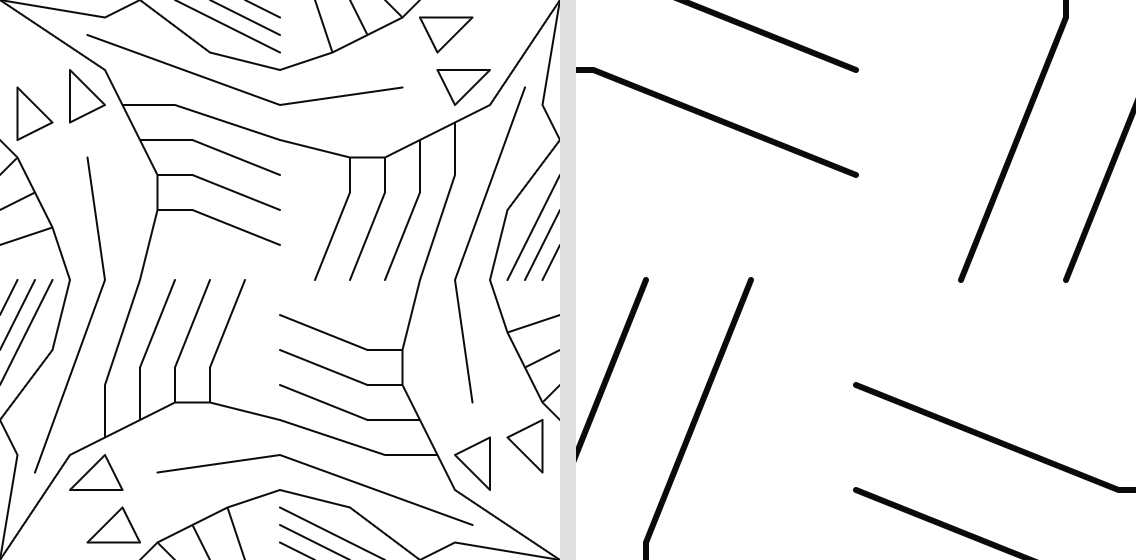
Left: the whole. Right: its middle third, enlarged.
Write a WebGL 1 fragment shader that draws this pattern.

```glsl
precision highp float;
// Angular winged line figure on a 16-unit grid, drawn in black on white.
// One quadrant tile is built from line segments, then turned four times
// about the centre; the nearest stroke distance gives the ink coverage.

uniform vec2 u_resolution;

#define TILE_UNITS 16.0
#define LINE_WIDTH 0.114
#define INK vec3(0.04)
#define PAPER vec3(1.0)

float segment(vec2 p, vec2 a, vec2 b) {
  vec2 pa = p - a, ba = b - a;
  return length(pa - ba * clamp(dot(pa, ba) / dot(ba, ba), 0.0, 1.0));
}

float bentLine(vec2 p, vec2 a, vec2 b, vec2 c) {
  return min(segment(p, a, b), segment(p, b, c));
}

float triangleOutline(vec2 p, vec2 a, vec2 b, vec2 c) {
  return min(bentLine(p, a, b, c), segment(p, c, a));
}

// Long contours: both body edges, the fin edge and the inner creases
float contours(vec2 p) {
  float d = bentLine(p, vec2(0.0, 0.0), vec2(6.0, 1.0), vec2(8.0, 0.0));
  d = min(d, bentLine(p, vec2(8.0, 0.0), vec2(12.0, 3.0), vec2(16.0, 4.0)));
  d = min(d, bentLine(p, vec2(0.0, 0.0), vec2(6.0, 4.0), vec2(9.0, 10.0)));
  d = min(d, bentLine(p, vec2(9.0, 10.0), vec2(9.0, 12.0), vec2(8.0, 16.0)));
  d = min(d, bentLine(p, vec2(0.0, 8.0), vec2(1.0, 9.0), vec2(3.0, 13.0)));
  d = min(d, segment(p, vec2(3.0, 13.0), vec2(4.0, 16.0)));
  d = min(d, segment(p, vec2(5.0, 2.0), vec2(16.0, 6.0)));
  return min(d, segment(p, vec2(5.0, 9.0), vec2(6.0, 16.0)));
}

// Tile coordinates run from the outer corner, x right and y down
float tileDistance(vec2 p) {
  float d = contours(p);

  // Wing ribs with a bend
  for (int i = 0; i < 4; i++) {
    float k = float(i), y = 6.0 + 2.0 * k;
    d = min(d, bentLine(p, vec2(min(7.0 + k, 9.0), y),
                        vec2(min(10.0 + k, 11.0), y), vec2(16.0, y + 2.0)));
  }

  // Straight hatching and short fin rays
  for (int i = 0; i < 3; i++) {
    float k = float(i);
    d = min(d, segment(p, vec2(10.0 + 2.0 * k, 0.0), vec2(16.0, 3.0 - k)));
    d = min(d, segment(p, vec2(0.0, 10.0 + 2.0 * k), vec2(1.0 + k, 9.0 + 2.0 * k)));
  }

  // Pair of triangles
  for (int i = 0; i < 2; i++) {
    vec2 q = p - float(i) * vec2(3.0, -1.0);
    d = min(d, triangleOutline(q, vec2(1.0, 5.0), vec2(3.0, 7.0), vec2(1.0, 8.0)));
  }
  return d;
}

void main() {
  float pixel = 2.0 * TILE_UNITS / min(u_resolution.x, u_resolution.y);
  vec2 p = (gl_FragCoord.xy - 0.5 * u_resolution) * pixel;
  p.y = -p.y;

  // Four quarter turns of the tile; all are tested so caps cross the seams
  float d = 1e3;
  for (int turn = 0; turn < 4; turn++) {
    d = min(d, tileDistance(p + TILE_UNITS));
    p = vec2(-p.y, p.x);
  }

  float coverage = clamp(0.5 + (0.5 * LINE_WIDTH - d) / pixel, 0.0, 1.0);
  gl_FragColor = vec4(mix(PAPER, INK, coverage), 1.0);
}
```
